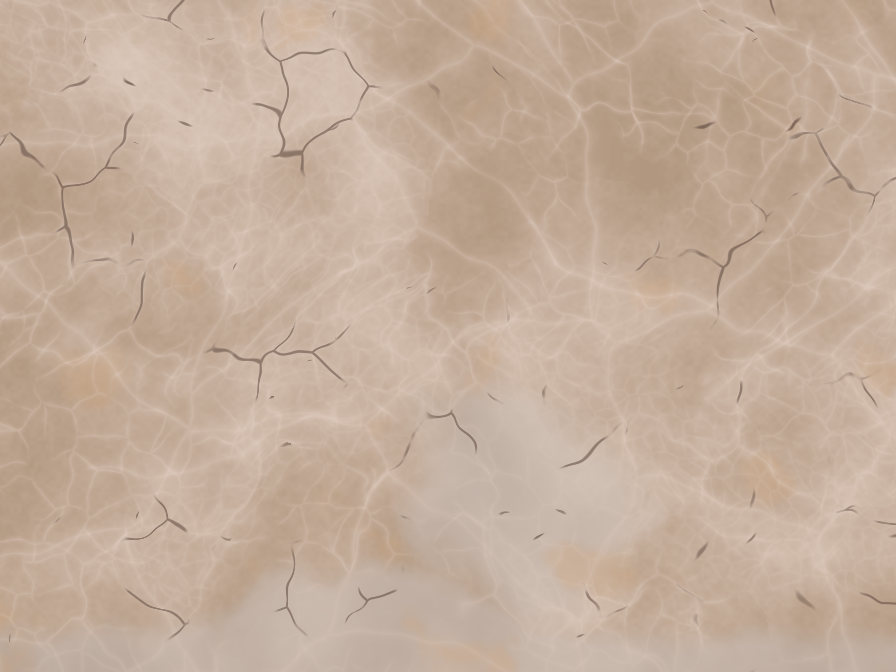
This texture is drawn by a WebGL 1 fragment shader. Its source:

```glsl
precision highp float;
// Beige breccia marble: cloudy tan stone broken into angular fragments by pale veins.
// Sine-warped cellular noise at four scales gives the veins, value noise the clouds;
// a few long rifts, cool grey patches and sparse dark flecks complete the slab.
uniform vec2 u_resolution;

const vec3 TAN = vec3(0.695, 0.592, 0.500);
const vec3 PALE = vec3(0.865, 0.790, 0.740);
const vec3 GREY = vec3(0.785, 0.725, 0.685);
const vec3 OCHRE = vec3(0.800, 0.640, 0.480);
const vec3 DARK = vec3(0.400, 0.315, 0.270);
const float BASE_TONE = 0.30;
const float CLOUD_CONTRAST = 1.0;
const float GRAIN = 0.10;
// Long rifts as start.xy, end.xy in units of canvas height
const vec4 BAND_TOP = vec4(0.42, 0.95, 0.56, 0.54);
const vec4 BAND_LOW = vec4(0.56, 0.54, 0.83, 0.11);
const vec4 RIFT_A = vec4(0.48, 0.85, 0.80, 0.63);
const vec4 RIFT_B = vec4(0.80, 0.63, 1.06, 0.56);
const vec4 RIFT_C = vec4(1.36, 0.65, 1.08, 0.43);
const vec4 RIFT_D = vec4(1.28, 1.02, 1.34, 0.75);
const vec4 RIFT_E = vec4(0.15, 0.32, 0.54, 0.34);
const vec4 RIFT_F = vec4(1.22, 0.97, 1.04, 0.63);

float hash(vec2 p) { return fract(sin(dot(p, vec2(127.1, 311.7))) * 43758.55); }
vec2 hash2(vec2 p) { return vec2(hash(p), hash(p + 57.3)); }

float noise(vec2 p) {
  vec2 i = floor(p), f = fract(p);
  f = f * f * (3.0 - 2.0 * f);
  return mix(mix(hash(i), hash(i + vec2(1, 0)), f.x),
             mix(hash(i + vec2(0, 1)), hash(i + 1.0), f.x), f.y);
}

float fbm(vec2 p) {
  float sum = 0.0, amp = 0.5;
  for (int i = 0; i < 5; i++) {
    sum += amp * noise(p);
    p = mat2(1.6, 1.2, -1.2, 1.6) * p + 7.7;
    amp *= 0.5;
  }
  return sum / 0.97;
}

// Layered sines bend straight cell walls into natural veins
vec2 warp(vec2 p) {
  float amp = 0.034, freq = 6.0;
  for (int i = 0; i < 5; i++) {
    p += amp * sin(freq * p.yx + vec2(1.7, 2.9) * float(i) + vec2(0.4, 1.3));
    amp *= 0.5;
    freq *= 1.95;
  }
  return p;
}

// Cellular noise: x = distance to the nearest wall in canvas units, y = cell value
vec2 cells(vec2 p, float scale) {
  p *= scale;
  vec2 g = floor(p), f = p - g, near = vec2(0.0), id = g;
  float best = 8.0, wall = 8.0;
  for (int j = -1; j <= 1; j++) for (int i = -1; i <= 1; i++) {
    vec2 o = vec2(i, j), r = o + hash2(g + o) - f;
    if (dot(r, r) < best) { best = dot(r, r); near = r; id = g + o; }
  }
  for (int j = -2; j <= 2; j++) for (int i = -2; i <= 2; i++) {
    vec2 o = vec2(i, j), r = o + hash2(g + o) - f, d = r - near;
    if (dot(d, d) > 0.0001) wall = min(wall, dot(0.5 * (near + r), normalize(d)));
  }
  return vec2(wall / scale, hash(id + 11.0));
}

float segment(vec2 p, vec4 s) {
  vec2 a = p - s.xy, b = s.zw - s.xy;
  return length(a - b * clamp(dot(a, b) / dot(b, b), 0.0, 1.0));
}

float rift(vec2 p, vec4 s) {
  float d = segment(p, s);
  return 0.6 * exp(-d / 0.004) + 0.4 * exp(-d / 0.025);
}

// Scattered slivers, one candidate per grid square
float flecks(vec2 p, float scale, float density) {
  p *= scale;
  vec2 g = floor(p), r = fract(p) - 0.35 - 0.3 * hash2(g + 3.0);
  float angle = 2.6 * hash(g + 8.0) - 0.9, size = mix(0.4, 1.0, hash(g + 21.0));
  r = mat2(cos(angle), -sin(angle), sin(angle), cos(angle)) * r;
  r.y += 0.10 * (noise(p * 5.0) - 0.5);
  float d = length(r / (vec2(0.26, 0.055) * size));
  return (1.0 - smoothstep(0.4, 1.3, d)) * step(hash(g + 40.0), density);
}

void main() {
  float px = 1.0 / u_resolution.y;
  vec2 p = gl_FragCoord.xy * px, q = warp(p);
  vec2 fine = q + 0.016 * (vec2(noise(p * 38.0), noise(p * 38.0 + 50.0)) - 0.5);
  float cloud = fbm(q * 4.5), patches = fbm(q * 8.0 + 17.0), wisps = fbm(p * 11.0 + 31.0);

  // Crushed zones: the diagonal band, the upper left corner and loose patches
  float band = min(segment(q, BAND_TOP), segment(q, BAND_LOW)) / 0.055;
  float corner = exp(-dot(q - vec2(0.20, 0.90), q - vec2(0.20, 0.90)) / 0.035);
  float zone = exp(-band * band) + 0.75 * corner + 0.45 * smoothstep(0.50, 0.72, patches);
  zone = clamp(zone * (0.5 + patches), 0.0, 1.0);

  // Cool grey patches at the bottom
  float blob = length((q - vec2(0.80, 0.24)) / vec2(0.17, 0.19));
  float floorBand = q.y / 0.11 + 0.25 * smoothstep(0.6, 1.2, q.x);
  float grey = 1.0 - smoothstep(0.65, 1.15, min(blob, floorBand) + 0.9 * (patches - 0.5));

  // Veins from broad slabs down to hairlines
  vec2 slab = cells(q + 0.37, 3.2), shard = cells(fine + 1.9, 8.0);
  vec2 chip = cells(fine + 4.3, 18.0), hair = cells(fine + 7.1, 34.0);
  float veins = 0.30 * exp(-slab.x / 0.004) + 0.16 * exp(-slab.x / 0.028);
  veins += 0.42 * exp(-shard.x / 0.0035) * smoothstep(0.38, 0.62, patches + 0.2 * zone);
  veins += 0.34 * exp(-chip.x / 0.0025) * smoothstep(0.42, 0.66, wisps + 0.22 * zone);
  veins += 0.24 * exp(-hair.x / 0.0022) * smoothstep(0.50, 0.68, cloud + 0.2 * zone);
  float rifts = rift(q, RIFT_A) + rift(q, RIFT_B) + rift(q, RIFT_C) + rift(q, RIFT_D)
              + 0.8 * rift(q, RIFT_E) + 0.5 * rift(q, RIFT_F);
  veins += 0.55 * rifts * (0.4 + wisps);

  // Stone body
  float tone = BASE_TONE + CLOUD_CONTRAST * (cloud - 0.5) + 0.30 * (wisps - 0.5);
  tone += 0.24 * zone + 0.10 * (slab.y - 0.5) + 0.10 * (shard.y - 0.5) * (1.0 + zone);
  tone += GRAIN * (noise(p * 170.0) + noise(p * 80.0) - 1.0);
  vec3 color = mix(TAN, PALE, clamp(tone, 0.0, 1.0));
  color = mix(color, GREY + 0.16 * (cloud - 0.5), 0.8 * grey);
  color = mix(color, OCHRE, 0.35 * smoothstep(0.66, 0.80, fbm(p * 7.0 + 63.0)));
  color = mix(color, PALE, clamp(veins * (1.0 - 0.35 * grey), 0.0, 0.9));

  // Dark cracks along fragment walls, and flecks
  float crack = 1.0 - smoothstep(0.0008, 0.0012 + 1.2 * px, shard.x);
  crack *= smoothstep(0.60, 0.70, fbm(p * 9.0 + 83.0) + 0.06 * zone);
  float specks = flecks(p, 13.0, 0.03 + 0.16 * zone) + 0.8 * flecks(p + 5.3, 27.0, 0.015 + 0.07 * zone);
  color = mix(color, DARK, clamp(0.6 * crack + 0.65 * specks * (0.4 + wisps), 0.0, 0.8));
  gl_FragColor = vec4(color, 1.0);
}
```
